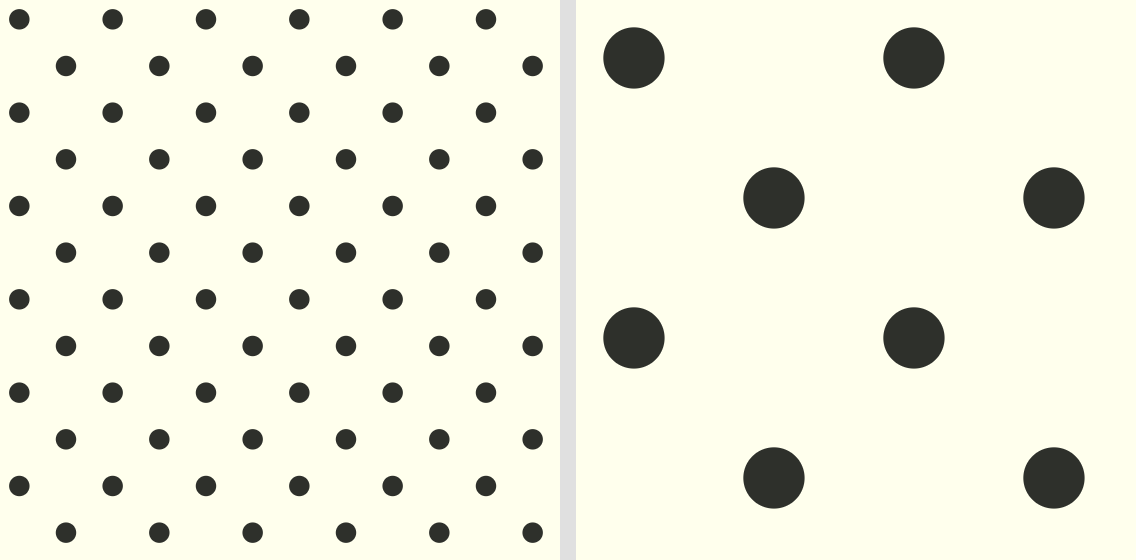
Left, the full canvas; right, a detail of the centre.
Reproduce this pattern procedurally as a Shadertoy shader.

```glsl
// Staggered dark polka dots on a plain ivory ground, tiling seamlessly.

const float REPEATS = 6.0;                   // cells across and down
const float DOT_RADIUS = 0.1094;             // in cells
const vec2 DOT_CENTER = vec2(0.207, 0.793);  // first dot within its cell
const vec2 STAGGER = vec2(0.5);              // offset of the second dot
const vec3 GROUND_COLOR = vec3(1.0, 1.0, 0.93);
const vec3 DOT_COLOR = vec3(0.18, 0.19, 0.17);

// Distance to the nearest point of a unit lattice through center
float latticeDistance(vec2 p, vec2 center) {
    return length(fract(p - center + 0.5) - 0.5);
}

void mainImage(out vec4 fragColor, in vec2 fragCoord) {
    vec2 p = fragCoord / iResolution.xy * REPEATS;
    float pixel = REPEATS / min(iResolution.x, iResolution.y);

    // Two interleaved lattices form the staggered rows
    float dist = min(latticeDistance(p, DOT_CENTER),
                     latticeDistance(p, DOT_CENTER + STAGGER)) - DOT_RADIUS;

    // Edge smoothed over about one pixel
    float coverage = clamp(0.5 - dist / pixel, 0.0, 1.0);
    fragColor = vec4(mix(GROUND_COLOR, DOT_COLOR, coverage), 1.0);
}
```
